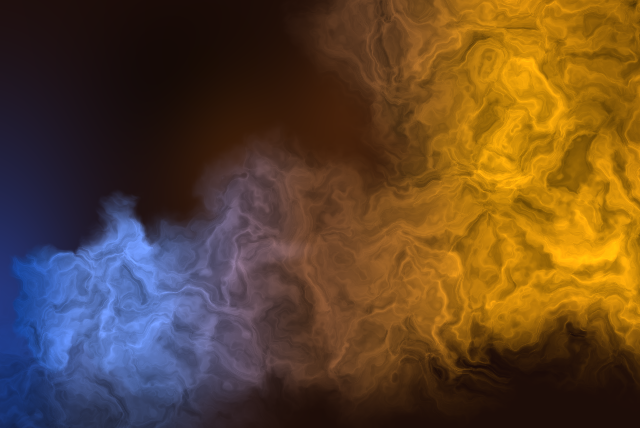
Write a Shadertoy shader that draws this background.

```glsl
// Blue and amber smoke drifting together over a dark brown backdrop.

const vec3 BACKDROP = vec3(0.115, 0.05, 0.03);
const vec3 EMBER = vec3(0.15, 0.075, 0.01);
const vec3 BLUE_HAZE = vec3(0.03, 0.17, 0.48);
const vec3 DEEP_BLUE = vec3(0.09, 0.29, 0.68);
const vec3 PALE_BLUE = vec3(0.36, 0.49, 0.80);
const vec3 MAUVE = vec3(0.43, 0.36, 0.46);
const vec3 UMBER = vec3(0.40, 0.25, 0.15);
const vec3 TAN = vec3(0.56, 0.35, 0.12);
const vec3 AMBER = vec3(0.80, 0.52, 0.04);
const vec3 GOLD = vec3(0.95, 0.66, 0.03);

float hash(vec2 p) {
    return fract(sin(dot(p, vec2(127.1, 311.7))) * 43758.5453);
}

float noise(vec2 p) {
    vec2 i = floor(p), f = fract(p);
    f = f * f * f * (f * (f * 6.0 - 15.0) + 10.0);
    float low = mix(hash(i), hash(i + vec2(1, 0)), f.x);
    float high = mix(hash(i + vec2(0, 1)), hash(i + vec2(1, 1)), f.x);
    return mix(low, high, f.y);
}

// Layered noise; ridge = 1 turns the layers into bright creases
float fbm(vec2 p, float ridge) {
    float sum = 0.0, amp = 0.5;
    for (int i = 0; i < 5; i++) {
        float n = noise(p);
        sum += amp * mix(n, 1.0 - abs(2.0 * n - 1.0), ridge);
        p = mat2(1.6, 1.2, -1.2, 1.6) * p + 7.3;
        amp *= 0.5;
    }
    return sum / 0.97;
}

vec2 curlOffset(vec2 p) {
    return vec2(fbm(p, 0.0), fbm(p + vec2(5.2, 9.7), 0.0)) - 0.5;
}

// Soft ellipse: one inside, zero outside
float puff(vec2 p, vec2 center, vec2 radius, float soft) {
    return 1.0 - smoothstep(1.0 - soft, 1.0 + soft, length((p - center) / radius));
}

float glow(vec2 p, vec2 center, vec2 radius) {
    vec2 d = (p - center) / radius;
    return exp(-dot(d, d));
}

vec3 backdrop(vec2 p) {
    vec3 col = BACKDROP * (1.0 - 0.5 * glow(p, vec2(0.45, 0.80), vec2(0.22, 0.2)));
    col += EMBER * glow(p, vec2(0.56, 0.62), vec2(0.16, 0.22));
    col += EMBER * glow(p, vec2(0.82, 0.72), vec2(0.14, 0.25));
    col += BLUE_HAZE * 0.4 * glow(p, vec2(-0.05, 0.55), vec2(0.28, 0.32));
    return col + BLUE_HAZE * 0.85 * glow(p, vec2(-0.02, 0.22), vec2(0.22, 0.26));
}

// Smoke hue from left to right
vec3 smokeColor(float x) {
    vec3 col = mix(DEEP_BLUE, PALE_BLUE, smoothstep(0.0, 0.22, x));
    col = mix(col, MAUVE, smoothstep(0.33, 0.60, x));
    col = mix(col, UMBER, smoothstep(0.52, 0.76, x));
    col = mix(col, TAN, smoothstep(0.76, 0.98, x));
    return mix(col, AMBER, smoothstep(0.92, 1.2, x));
}

float blueCloud(vec2 p) {
    float d = puff(p, vec2(0.11, 0.30), vec2(0.10, 0.15), 0.13);
    d = max(d, puff(p, vec2(0.29, 0.32), vec2(0.14, 0.20), 0.13));
    d = max(d, 0.9 * puff(p, vec2(0.43, 0.26), vec2(0.20, 0.24), 0.25));
    return max(d, 0.7 * puff(p, vec2(0.22, 0.10), vec2(0.36, 0.20), 0.5));
}

float amberCloud(vec2 p) {
    float d = 0.85 * puff(p, vec2(0.70, 0.37), vec2(0.25, 0.26), 0.25);
    d = max(d, puff(p, vec2(0.95, 0.32), vec2(0.26, 0.27), 0.3));
    d = max(d, puff(p, vec2(1.27, 0.62), vec2(0.38, 0.42), 0.2));
    d = max(d, puff(p, vec2(1.18, 0.96), vec2(0.45, 0.36), 0.18));
    return max(d, puff(p, vec2(1.45, 0.45), vec2(0.30, 0.30), 0.35));
}

void mainImage(out vec4 fragColor, in vec2 fragCoord) {
    vec2 p = fragCoord / iResolution.y;
    p.x *= 1.5 * iResolution.y / iResolution.x;
    // Stir the coordinates so edges and creases curl
    vec2 stir = curlOffset(p * 5.0);
    vec2 q = p + 0.17 * stir + 0.06 * curlOffset(p * 13.0 + 4.0 * stir);
    float billow = fbm(q * 5.0 + 2.0 * stir, 0.0);
    float crease = fbm(q * 6.0 + 1.5 * stir, 1.0);
    float strands = fbm(q * vec2(17.0, 21.0) + 5.0 * stir, 1.0) - 0.62;

    // Cut the shadowed hollows out of the smoke, leaving faint strands
    float density = max(blueCloud(q), amberCloud(q));
    density *= 1.0 - (0.8 - 0.7 * strands) * puff(q, vec2(1.27, 0.06), vec2(0.30, 0.19), 0.4);
    density *= 1.0 - 0.5 * puff(q, vec2(0.74, -0.01), vec2(0.28, 0.14), 0.5);
    density *= smoothstep(-0.17, 0.07, q.y + 0.05);

    // Shade the smoke with broad billows, creases and fine strands
    vec3 smoke = smokeColor(p.x + 0.3 * (q.x - p.x));
    smoke = mix(smoke, UMBER, 0.75 * glow(p, vec2(0.84, 0.98), vec2(0.22, 0.25)));
    smoke = mix(smoke, GOLD, 0.7 * glow(q, vec2(1.20, 0.68), vec2(0.17, 0.22)));
    smoke = mix(smoke, GOLD, 0.6 * glow(q, vec2(1.43, 0.42), vec2(0.17, 0.16)));
    float light = 0.42 + 0.60 * billow + 0.44 * crease + 0.62 * strands;
    light *= 1.0 - 0.45 * glow(q, vec2(1.42, 0.69), vec2(0.13, 0.08));
    light *= 1.0 - 0.28 * glow(q, vec2(1.17, 0.50), vec2(0.13, 0.08));
    light *= 1.0 - 0.25 * glow(p, vec2(1.48, 0.98), vec2(0.18, 0.16));
    light *= 1.0 - 0.4 * glow(p, vec2(0.32, 0.0), vec2(0.3, 0.14));
    vec3 col = mix(backdrop(p), smoke * light, density);

    // Pale wisp trailing off the blue cloud
    vec2 w = p + 0.05 * stir - vec2(0.0, 0.05 * sin((p.x - 0.52) * 9.0));
    col += 0.3 * MAUVE * puff(w, vec2(0.62, 0.365), vec2(0.10, 0.022), 0.6);
    fragColor = vec4(clamp(col, 0.0, 1.0), 1.0);
}
```
